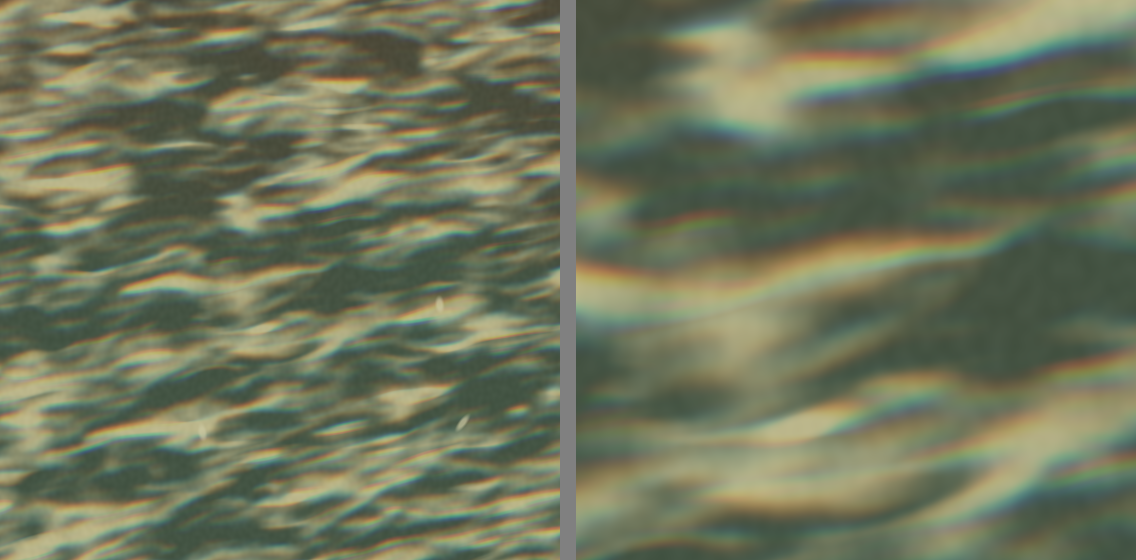
Left: the whole. Right: its middle third, enlarged.
Write a Shadertoy shader that draws this texture.

```glsl
// Choppy water in low light: long wavelets that rise to the right, warm above and green below.
// Stretched gradient noise gives the wave tone; reading it at a small vertical
// shift per colour channel leaves amber and cyan fringes along the crests.

#define SLOPE_LOW 0.27
#define SLOPE_HIGH 0.09
#define WARP 0.016
#define FRINGE 0.0050
#define STREAK 0.42
#define TONE_LOW -0.46
#define TONE_HIGH 0.50
#define GRAIN 0.022
#define DARK_GREEN vec3(0.262, 0.328, 0.262)
#define DARK_BROWN vec3(0.300, 0.285, 0.218)
#define LIGHT_SAND vec3(0.735, 0.715, 0.545)
#define FLECK_COLOR vec3(0.80, 0.79, 0.64)

float hash(vec2 p) {
    return fract(sin(dot(p, vec2(127.1, 311.7))) * 43758.5453);
}

// Slope of one lattice corner, projected on the offset from it
float corner(vec2 cell, vec2 offset) {
    float angle = 6.2832 * hash(cell);
    return dot(vec2(cos(angle), sin(angle)), offset);
}

float gradientNoise(vec2 p) {
    vec2 i = floor(p), f = fract(p);
    vec2 u = f * f * f * (f * (f * 6.0 - 15.0) + 10.0);
    vec2 e = vec2(1.0, 0.0);
    float low = mix(corner(i, f), corner(i + e.xy, f - e.xy), u.x);
    float high = mix(corner(i + e.yx, f - e.yx), corner(i + e.xx, f - e.xx), u.x);
    return mix(low, high, u.y);
}

// Wave tone, roughly centred on zero
float waves(vec2 p) {
    // Tilt and bend the wavelets
    vec2 q = p;
    q.y -= mix(SLOPE_LOW, SLOPE_HIGH, p.y) * p.x;
    q.y += WARP * gradientNoise(p * vec2(5.0, 7.0) + 3.7);
    q.x += 2.0 * WARP * gradientNoise(p * vec2(6.0, 13.0) + 21.3);

    // Broad swells, wavelets and ripples
    float swell = gradientNoise(q * vec2(3.6, 11.0) + 11.3);
    float wavelet = gradientNoise(q * vec2(7.5, 25.0) + 5.1 + 0.3 * swell);
    float ripple = gradientNoise(q * vec2(18.0, 50.0) + 37.6);

    // Thin broken streaks of light, fewer inside the dark troughs
    float streak = smoothstep(0.02, 0.36, gradientNoise(q * vec2(7.0, 37.0) + 63.2));
    streak *= smoothstep(-0.35, 0.2, swell + 0.5 * ripple);
    return 0.72 * swell + 0.66 * wavelet + 0.48 * ripple + STREAK * (streak - 0.2);
}

// Most of the range goes to dull water, the rest to glints above it
vec3 toneOf(vec3 height) {
    vec3 water = smoothstep(TONE_LOW, TONE_HIGH, height);
    vec3 glint = smoothstep(0.15, 0.75, height);
    return 0.76 * water + 0.24 * glint;
}

// A few small pale flecks, returned as coverage
float flecks(vec2 p) {
    float cover = 0.0;
    for (int k = 0; k < 3; k++) {
        float id = float(k);
        vec2 centre = vec2(hash(vec2(id, 4.0)), 0.2 + 0.5 * hash(vec2(id, 9.0)));
        vec2 d = p - centre;
        d.x -= (hash(vec2(id, 2.0)) - 0.3) * d.y;
        cover = max(cover, smoothstep(1.0, 0.3, length(d / vec2(0.010, 0.019))));
    }
    return cover;
}

void mainImage(out vec4 fragColor, in vec2 fragCoord) {
    vec2 p = fragCoord / iResolution.y;

    // Colour channels part vertically; the order flips from place to place
    float side = gradientNoise(p * vec2(4.0, 12.0) + 51.7);
    vec2 shift = vec2(0.0, FRINGE * mix(-0.6, 1.0, smoothstep(-0.26, -0.02, side)));
    vec3 height = vec3(waves(p - shift), waves(p), waves(p + shift));
    vec3 tone = toneOf(height);

    // Brown troughs far off, green ones near
    float warmth = smoothstep(0.35, 1.05, p.y + 0.35 * gradientNoise(p * vec2(3.0, 6.0) + 8.4));
    vec3 color = mix(mix(DARK_GREEN, DARK_BROWN, warmth), LIGHT_SAND, tone);

    // Soft fine mottling and flecks
    color += GRAIN * gradientNoise(p * vec2(95.0, 80.0));
    color = mix(color, FLECK_COLOR, 0.7 * flecks(p));
    fragColor = vec4(color, 1.0);
}
```
